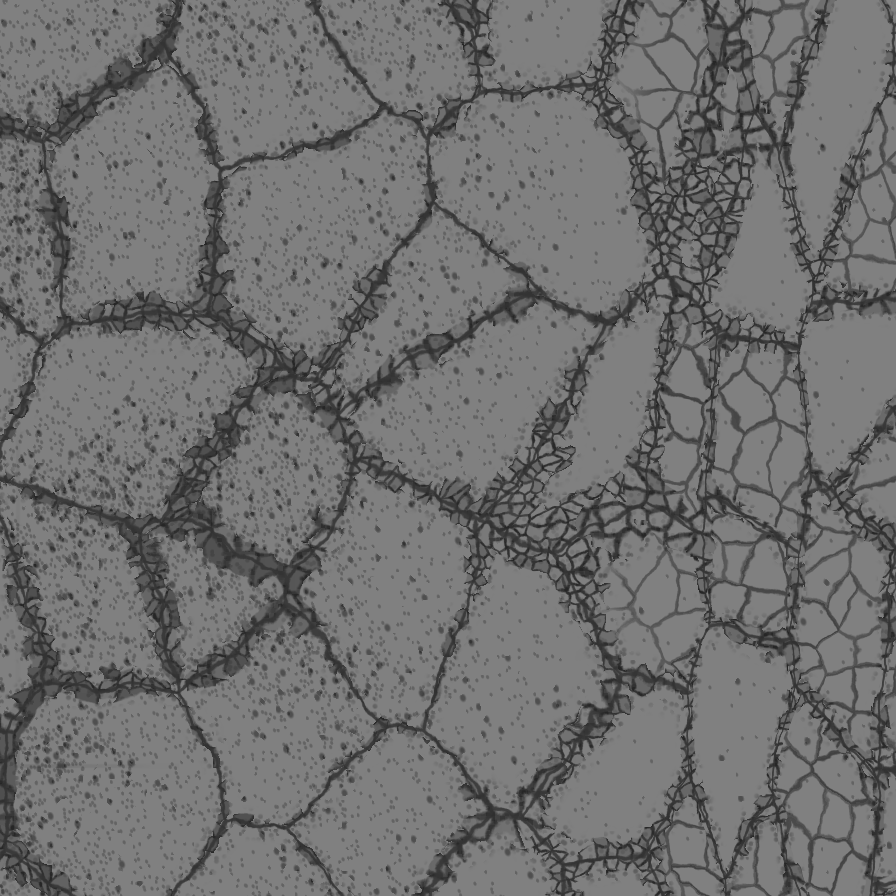
A Shadertoy shader for this texture:

```glsl
// Cracked grey plaster: large slabs split by rubble-filled cracks, with pits and fine fractures

vec2 hash2(vec2 p) {
    vec3 h = fract(vec3(p.xyx) * vec3(0.1031, 0.1030, 0.0973));
    h += dot(h, h.yzx + 33.33);
    return fract((h.xx + h.yz) * h.zy);
}

// Cellular noise: x = distance to the cell border, y = distance to its seed, z = cell id
vec3 cells(vec2 p) {
    vec2 base = floor(p), nearCell = base, toSeed = vec2(8.0);
    for (int j = -1; j <= 1; j++)
    for (int i = -1; i <= 1; i++) {
        vec2 cell = base + vec2(i, j);
        vec2 r = cell + hash2(cell) - p;
        if (dot(r, r) < dot(toSeed, toSeed)) { toSeed = r; nearCell = cell; }
    }
    float border = 8.0;
    for (int j = -2; j <= 2; j++)
    for (int i = -2; i <= 2; i++) {
        vec2 cell = nearCell + vec2(i, j);
        vec2 r = cell + hash2(cell) - p;
        vec2 across = r - toSeed;
        if (dot(across, across) > 1e-5)
            border = min(border, dot(0.5 * (r + toSeed), normalize(across)));
    }
    return vec3(border, length(toSeed), hash2(nearCell + 71.0).x);
}

// Layered sines, roughly -1 to 1
float waves(vec2 p) {
    float sum = 0.0, amp = 0.6;
    for (int i = 0; i < 5; i++) {
        sum += amp * sin(p.x + 1.7 * sin(p.y));
        p = mat2(1.6, 1.2, -1.2, 1.6) * p + 2.3;
        amp *= 0.55;
    }
    return sum;
}

// Small dark pits scattered over a share of the cells
float pits(vec2 p, float density) {
    vec3 c = cells(p);
    return step(c.z, density) * (1.0 - smoothstep(0.2, 0.6, c.y));
}

void mainImage(out vec4 fragColor, in vec2 fragCoord) {
    vec2 uv = fragCoord / iResolution.y;
    float pixel = 1.0 / iResolution.y;

    // Ragged coordinates give the cracks their crooked course
    vec2 ragged = uv + 0.011 * vec2(waves(uv * 15.0), waves(uv.yx * 15.0 + 7.0));
    ragged += 0.002 * vec2(waves(uv * 95.0), waves(uv.yx * 95.0 + 3.0));

    // Worn surface: pits and grain, thinning out to the right
    float wear = 1.0 - smoothstep(0.05, 0.75, uv.x);
    float patches = smoothstep(-0.9, 0.9, waves(uv * 9.0 + 4.0));
    vec2 slanted = vec2(uv.x + 0.3 * uv.y, uv.y * 0.75 - 0.2 * uv.x);
    float tone = 0.5;
    tone -= 0.19 * pits(slanted * 125.0, 0.01 + 0.3 * wear * patches);
    tone -= 0.11 * pits(slanted * 230.0 + 40.0, 0.02 + 0.42 * wear * (0.4 + patches));

    // Faint straight seams at the left
    vec2 seam = abs(uv - vec2(0.02, 0.145));
    float upright = (1.0 - smoothstep(0.001, 0.003, seam.x)) * step(0.145, uv.y) * step(uv.y, 0.84);
    float level = (1.0 - smoothstep(0.001, 0.003, seam.y)) * step(uv.x, 0.2);
    tone -= 0.05 * max(upright, level) * patches;

    // Slabs become narrower toward the right
    vec2 slabPos = ragged * vec2(5.4, 4.8) + vec2(3.0, 8.0);
    slabPos.x += 1.7 * smoothstep(0.68, 1.05, uv.x);
    vec3 slab = cells(slabPos);
    float slabEdge = slab.x / 5.4;

    // Thin fractures break up some of the slabs at the right
    vec3 shard = cells(ragged * vec2(23.0, 20.0) + 15.0);
    float broken = smoothstep(0.66, 0.76, uv.x + 0.04 * waves(uv * 11.0)) * step(0.42, slab.z);
    float fracture = 1.0 - smoothstep(0.0005, 0.0012 + 1.5 * pixel, shard.x / 21.0 - 0.0006);
    tone = mix(tone, 0.25 + 0.1 * shard.z, fracture * broken);

    // Crushed pockets widen the cracks
    vec2 lower = (uv - vec2(0.67, 0.43)) * vec2(9.0, 10.0);
    vec2 upper = (uv - vec2(0.78, 0.77)) * vec2(15.0, 7.0);
    float pocket = exp(-dot(lower, lower)) + 0.8 * exp(-dot(upper, upper));
    float crush = smoothstep(-0.5, 0.8, waves(uv * 7.0 + 1.0));
    float width = 0.003 + 0.013 * crush + 0.045 * pocket;

    // Rubble: pale stones set in dark gaps
    float stoneScale = waves(uv * 12.0 + 9.0) > 0.15 ? 42.0 : 72.0;
    vec3 stone = cells(ragged * stoneScale + 30.0);
    float clean = smoothstep(0.2, 0.65, uv.x);
    float face = min(mix(0.31, 0.4, clean) + 0.17 * stone.z, 0.5);
    float gap = 0.18 + 0.09 * hash2(floor(uv * 190.0)).x;
    float rubble = mix(gap, face, smoothstep(0.04, 0.2, stone.x));
    rubble -= 0.05 * pits(uv * 160.0, 0.4);

    // Dusty fringe, rubble band and dark core of every crack
    float dust = 1.0 - smoothstep(0.0, 0.016, slabEdge - width);
    tone -= 0.13 * dust * pits(uv * 150.0 + 60.0, 0.45);
    float band = 1.0 - smoothstep(-0.0015, 0.0015, slabEdge - width + 0.011 * (stone.z - 0.5));
    tone = mix(tone, rubble, band);
    float core = 1.0 - smoothstep(0.0008, 0.0015 + 1.5 * pixel, slabEdge);
    tone = mix(tone, 0.2, 0.85 * core);

    fragColor = vec4(vec3(clamp(tone, 0.15, 0.502)), 1.0);
}
```
